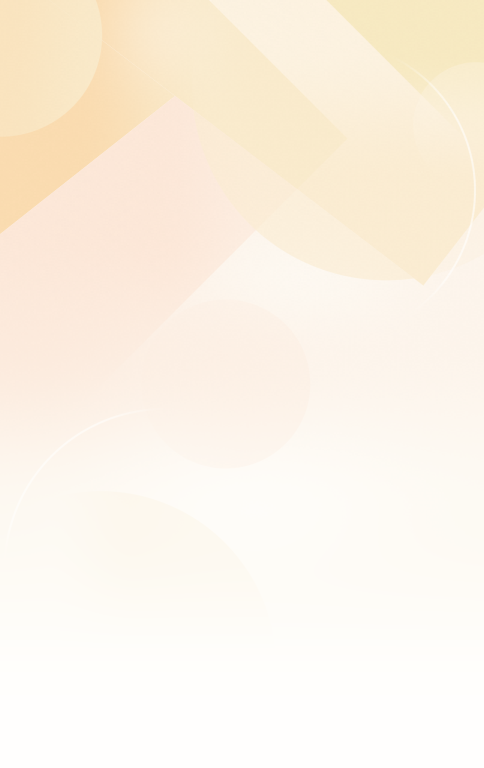
A Shadertoy shader for this background:

```glsl
const vec3 WHITE  = vec3(1.0, 0.998, 0.992);
const vec3 IVORY  = vec3(0.993, 0.978, 0.950);
const vec3 SHELL  = vec3(0.990, 0.957, 0.922);
const vec3 BLUSH  = vec3(0.988, 0.902, 0.840);
const vec3 ORANGE = vec3(0.980, 0.860, 0.690);
const vec3 YELLOW = vec3(0.976, 0.918, 0.795);
const vec3 CREAM  = vec3(0.982, 0.925, 0.822);
const vec3 PALE   = vec3(0.990, 0.955, 0.895);
const vec3 LEMON  = vec3(0.965, 0.910, 0.745);

// Discs and rings: centre and radius, in canvas heights
const vec3 CORNER_DISC = vec3(0.001, 0.954, 0.132);
const vec3 LARGE_DISC  = vec3(0.503, 0.888, 0.253);
const vec3 EDGE_DISC   = vec3(0.620, 0.837, 0.082);
const vec3 MIDDLE_DISC = vec3(0.294, 0.500, 0.110);
const vec3 LOWER_DISC  = vec3(0.131, 0.132, 0.2285);
const vec3 RIGHT_RING  = vec3(0.424, 0.752, 0.1945);
const vec3 LEFT_RING   = vec3(0.215, 0.2585, 0.209);

const vec2 PEAK = vec2(0.228, 0.875);
const vec2 FOOT = vec2(0.551, 0.628);
const float RING_WIDTH = 0.0013;
const float GRAIN_CELLS = 512.0;
const float GRAIN_AMOUNT = 0.006;

float hash(vec2 p) {
    return fract(sin(dot(p, vec2(127.1, 311.7))) * 43758.5453);
}

// Coverage of the region where the distance is negative
float fill(float d) {
    float aa = 0.75 / iResolution.y;
    return 1.0 - smoothstep(-aa, aa, d);
}

float circle(vec2 p, vec3 c) {
    return length(p - c.xy) - c.z;
}

float halfPlane(vec2 p, vec2 point, vec2 outward) {
    return dot(p - point, normalize(outward));
}

float glow(vec2 p, vec2 centre, vec2 spread) {
    vec2 q = (p - centre) / spread;
    return exp(-dot(q, q));
}

float ring(vec2 p, vec3 c) {
    return fill(abs(circle(p, c)) - RING_WIDTH);
}

void mainImage(out vec4 fragColor, in vec2 fragCoord) {
    vec2 p = fragCoord / iResolution.y;

    // Vertical wash with soft lights
    vec3 col = mix(WHITE, IVORY, smoothstep(0.06, 0.34, p.y));
    col = mix(col, SHELL, smoothstep(0.34, 0.56, p.y));
    col = mix(col, BLUSH, 0.60 * glow(p, vec2(0.0, 0.54), vec2(0.26, 0.13)));
    col = mix(col, IVORY, 0.75 * glow(p, vec2(0.40, 0.64), vec2(0.13, 0.07)));
    col = mix(col, WHITE, 0.60 * glow(p, vec2(0.33, 0.34), vec2(0.20, 0.10)));

    // Shared slanted edges
    float slope = halfPlane(p, PEAK, vec2(0.18, -0.228));
    float ridge = halfPlane(p, PEAK, vec2(0.607, 0.795));
    float fold  = halfPlane(p, vec2(0.0, 0.367), vec2(1.0, -1.0));
    float bandEdge = halfPlane(p, vec2(0.272, 1.0), vec2(1.0));
    float cornerEdge = halfPlane(p, vec2(0.425, 1.0), vec2(-1.0));
    float footEdge = halfPlane(p, FOOT, vec2(0.79, -0.615));

    // Upper right panel
    vec3 panel = mix(CREAM, PALE, smoothstep(0.76, 0.95, p.y));
    col = mix(col, panel, fill(max(-ridge, footEdge)));

    // Orange corner turning into the yellow band
    vec3 band = mix(ORANGE, YELLOW, smoothstep(0.10, 0.29, p.x));
    band = mix(band, PALE, 0.40 * glow(p, vec2(0.21, 0.96), vec2(0.07, 0.08)));
    col = mix(col, band, fill(max(max(-ridge, fold), bandEdge)));
    col = mix(col, band, fill(max(slope, ridge)));

    // Blush slab, dissolving downwards
    float slab = fill(max(max(-slope, ridge), fold));
    float slabFade = smoothstep(0.46, 0.70, p.y);
    slabFade *= 1.0 - 0.45 * smoothstep(0.20, 0.36, p.x);
    col = mix(col, BLUSH, 0.92 * slab * slabFade);

    // Large translucent disc
    float large = fill(circle(p, LARGE_DISC));
    float underRidge = fill(ridge);
    col = mix(col, CREAM, large * mix(0.22, 0.65, underRidge));

    // Lemon corner and its pale disc
    float corner = fill(cornerEdge) * smoothstep(0.79, 0.93, p.y);
    col = mix(col, LEMON, 0.90 * corner);
    float edgeFade = smoothstep(0.76, 0.86, p.y);
    col = mix(col, PALE, 0.35 * fill(circle(p, EDGE_DISC)) * edgeFade);

    // Disc in the upper left corner
    float cornerDisc = fill(circle(p, CORNER_DISC));
    col = mix(col, YELLOW, cornerDisc * mix(0.55, 0.90, smoothstep(0.0, 0.13, p.x)));

    // Faint discs in the lower half
    float middleFade = smoothstep(0.10, 0.34, p.x);
    col = mix(col, BLUSH, 0.22 * fill(circle(p, MIDDLE_DISC)) * middleFade);
    float lowerFade = smoothstep(0.14, 0.33, p.y) * smoothstep(0.06, 0.18, p.x);
    col = mix(col, YELLOW, 0.18 * fill(circle(p, LOWER_DISC)) * lowerFade);

    // Thin light arcs
    float rightFade = smoothstep(0.50, 0.60, p.x) * smoothstep(0.57, 0.65, p.y);
    float leftFade = smoothstep(0.27, 0.33, p.y) * (1.0 - smoothstep(0.12, 0.23, p.x));
    float arcs = ring(p, RIGHT_RING) * rightFade + ring(p, LEFT_RING) * leftFade;
    col = mix(col, WHITE, 0.60 * arcs);

    // Fine paper grain, strongest in the coloured part
    float grain = hash(floor(p * GRAIN_CELLS)) - 0.5;
    col += grain * GRAIN_AMOUNT * smoothstep(0.25, 0.70, p.y);

    fragColor = vec4(clamp(col, 0.0, 1.0), 1.0);
}
```
